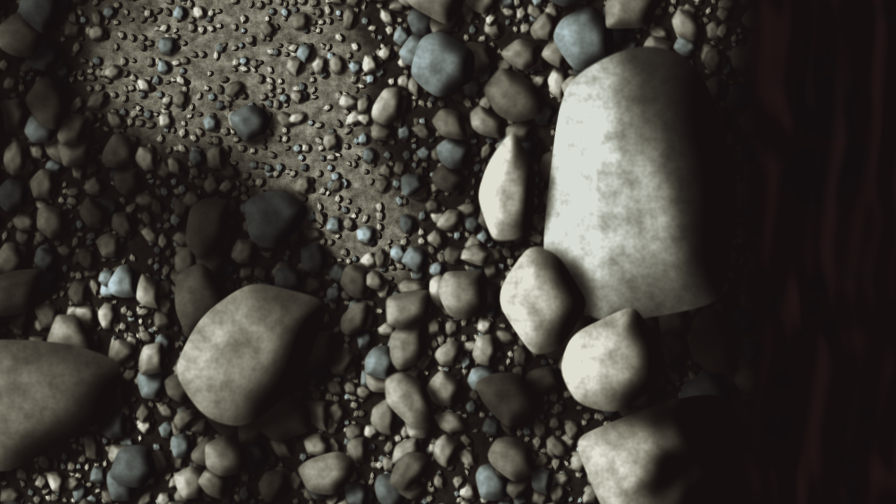
Give the GLSL for this texture, as a WebGL 2 fragment shader.

```glsl
#version 300 es
precision highp float;
// Side-lit gravel and cobbles around a large boulder, with a dark wall at the right.
uniform vec2 u_resolution;
out vec4 fragColor;

const vec3 LIGHT = vec3(-0.70, 0.08, 0.71);
const vec2 SHADOW_SHIFT = vec2(0.32, -0.16);
const vec2 BOULDER = vec2(1.275, 0.62);

vec2 hash2(vec2 p) {
  vec3 q = fract(p.xyx * vec3(0.1031, 0.1030, 0.0973));
  q += dot(q, q.yzx + 33.33);
  return fract((q.xx + q.yz) * q.zy);
}

vec2 rotate(vec2 v, float angle) {
  float c = cos(angle), s = sin(angle);
  return vec2(c * v.x - s * v.y, s * v.x + c * v.y);
}

float cornerSlope(vec2 cell, vec2 offset) {
  float angle = 6.2832 * hash2(cell).x;
  return dot(vec2(cos(angle), sin(angle)), offset);
}

float gradientNoise(vec2 p) {
  vec2 i = floor(p), f = p - i, e = vec2(1.0, 0.0);
  vec2 u = f * f * f * (f * (f * 6.0 - 15.0) + 10.0);
  return mix(mix(cornerSlope(i, f), cornerSlope(i + e.xy, f - e.xy), u.x),
             mix(cornerSlope(i + e.yx, f - e.yx), cornerSlope(i + 1.0, f - 1.0), u.x), u.y);
}

float roughness(vec2 p) {
  return gradientNoise(p) + 0.6 * gradientNoise(p * 2.3 + 7.0) + 0.4 * gradientNoise(p * 5.1 + 3.0);
}

// Rounded polygon: xy is the outward slope, z reaches 1 on the rim.
vec3 facetedShape(vec2 p, float seed) {
  const float SHARPNESS = 10.0;
  vec3 sum = vec3(0.0);
  for (int k = 0; k < 7; k++) {
    vec2 r = hash2(vec2(seed, float(k) + 0.5));
    float angle = 6.2832 * (float(k) + 0.7 * r.x) / 7.0;
    vec2 dir = vec2(cos(angle), sin(angle));
    sum += vec3(dir, 1.0) * exp(SHARPNESS * dot(p, dir) / mix(0.8, 1.05, r.y));
  }
  return vec3(sum.xy / sum.z, log(sum.z) / SHARPNESS);
}

// A surface holds brightness in x and coolness in y.
vec2 addStone(vec2 surface, vec2 p, vec2 centre, vec2 halfSize, float angle, float seed, vec2 material) {
  vec2 offset = p - centre;
  vec2 local = rotate(offset, -angle) / halfSize;
  if (length(local) > 2.0) return surface;
  float size = min(halfSize.x, halfSize.y);
  vec2 shadowLocal = rotate(offset - SHADOW_SHIFT * size, -angle) / halfSize;
  surface.x *= 1.0 - 0.88 * (1.0 - smoothstep(0.8, 1.3, length(shadowLocal)));
  vec3 shape = facetedShape(local, seed);
  float blur = 0.0028 / size;
  float mask = 1.0 - smoothstep(1.0 - blur, 1.0 + blur, shape.z);
  if (mask <= 0.0) return surface;
  vec2 slope = rotate(shape.xy * size / halfSize, angle) * smoothstep(0.25, 1.0, shape.z);
  float lit = max(dot(normalize(vec3(slope * 1.25, 0.75)), LIGHT), 0.0);
  float grain = 1.0 + 0.32 * roughness(p * 24.0 + seed);
  return mix(surface, vec2(material.x * pow(lit, 1.25) * grain, material.y), mask);
}

// Diagonal bed of bare sand, 1 inside.
float sandCover(vec2 p) {
  vec2 start = vec2(0.42, 0.97), along = vec2(0.32, -0.41);
  float t = clamp(dot(p - start, along) / dot(along, along), 0.0, 1.0);
  float edge = distance(p, start + along * t) + 0.08 * gradientNoise(p * 6.0);
  return 1.0 - smoothstep(mix(0.2, 0.06, t), mix(0.32, 0.14, t), edge);
}

// Jittered grid of stones; x of chance is used off the sand, y on it.
vec2 scatter(vec2 surface, vec2 p, float cellSize, vec2 chance, float layer) {
  vec2 home = floor(p / cellSize);
  for (int j = -1; j <= 1; j++)
  for (int i = -1; i <= 1; i++) {
    vec2 cell = home + vec2(i, j);
    vec2 a = hash2(cell + layer * 31.0), b = hash2(cell + layer * 47.0 + 5.0);
    vec2 c = hash2(cell + layer * 73.0 + 11.0);
    vec2 centre = (cell + 0.2 + 0.6 * a) * cellSize;
    if (c.x > mix(chance.x, chance.y, sandCover(centre))) continue;
    vec2 halfSize = cellSize * mix(0.34, 0.6, b.x) * vec2(1.0, mix(0.65, 1.0, b.y));
    vec2 material = vec2(mix(0.5, 1.12, c.y), step(0.8, b.y));
    surface = addStone(surface, p, centre, halfSize, 6.2832 * a.y, dot(cell, vec2(17.0, 59.0)) + layer, material);
  }
  return surface;
}

// Broad pools of light and shade that fade out at the wall.
float exposure(vec2 p) {
  float band = exp(-pow(abs(p.x - 0.95) / 0.42, 2.0));
  float pools = gradientNoise(p * 2.7 + 4.0) + 0.4 * gradientNoise(p * 7.0);
  float lit = smoothstep(-0.3, 0.35, pools + 0.45 * band + 0.2 * sandCover(p) - 0.12);
  return mix(0.2, 1.0, lit) * (1.0 - smoothstep(1.34, 1.52, p.x));
}

vec3 tone(vec2 surface) {
  float v = clamp(surface.x, 0.0, 1.0);
  vec3 colour = mix(vec3(0.08, 0.055, 0.055), vec3(0.87, 0.87, 0.82), v);
  colour.b -= 0.13 * v * (1.0 - v);
  return colour * mix(vec3(1.0), vec3(0.88, 0.97, 1.06), surface.y);
}

void main() {
  vec2 p = gl_FragCoord.xy / u_resolution.y;
  float sand = sandCover(p);
  // Ground and loose stones, fine to coarse
  vec2 surface = vec2(mix(0.08, 0.46, sand) * (1.0 + 0.6 * roughness(p * 45.0)), 0.0);
  surface = scatter(surface, p, 0.017, vec2(0.55, 0.5), 1.0);
  surface = scatter(surface, p, 0.034, vec2(0.65, 0.22), 2.0);
  surface = scatter(surface, p, 0.066, vec2(0.7, 0.04), 3.0);
  surface = scatter(surface, p, 0.12, vec2(0.5, 0.0), 4.0);
  surface.x *= exposure(p);
  // Broad rocks at the lower edge
  surface = addStone(surface, p, vec2(0.04, 0.2), vec2(0.2, 0.12), 0.4, 3.0, vec2(0.65, 0.0));
  surface = addStone(surface, p, vec2(0.485, 0.3), vec2(0.16, 0.13), 0.7, 8.0, vec2(0.8, 0.0));
  float rockLight = 0.95 * (1.0 - smoothstep(1.22, 1.36, p.x + 0.1 * gradientNoise(p * 14.0)));
  surface = addStone(surface, p, vec2(1.32, 0.07), vec2(0.18, 0.15), 0.2, 5.0, vec2(rockLight, 0.0));
  // Boulder with a shaded face, then pale cobbles curving round its foot
  float ridge = dot(p - BOULDER - vec2(0.035, 0.0), vec2(0.934, 0.357)) + 0.06 * gradientNoise(p * 9.0);
  float faceLight = 1.12 * (1.0 - 0.72 * smoothstep(-0.05, 0.06, ridge));
  surface = addStone(surface, p, BOULDER, vec2(0.215, 0.31), 0.2, 21.0, vec2(faceLight, 0.25));
  for (int i = 0; i < 3; i++) {
    float t = float(i), angle = 3.15 + 0.67 * t;
    vec2 centre = BOULDER + vec2(0.265, 0.345) * vec2(cos(angle), sin(angle));
    vec2 halfSize = mix(vec2(0.062, 0.115), vec2(0.105, 0.1), t * 0.5);
    surface = addStone(surface, p, centre, halfSize, 0.35 * t - 0.15, 40.0 + t, vec2(1.15, 0.0));
  }
  // Faint reddish streaks on the wall
  float wall = smoothstep(1.46, 1.54, p.x);
  float streak = max(gradientNoise(p * vec2(28.0, 4.0) + gradientNoise(p * 5.0)), 0.0);
  fragColor = vec4(tone(surface) + wall * streak * vec3(0.1, 0.055, 0.05), 1.0);
}
```
